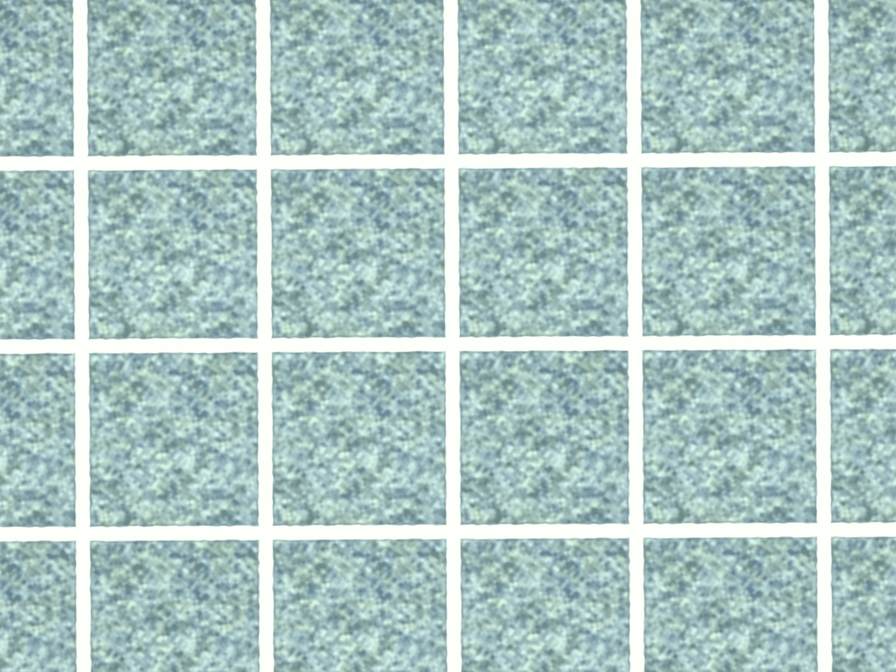
This texture is drawn by a Shadertoy shader. Its source:

```glsl
// Square mottled blue-green tiles with white grout, on a slightly tilted grid.

const vec2 FIRST_LINE = vec2(0.1245, 0.205);    // lowest left grout crossing
const vec2 ALTERNATE = vec2(-0.0036, 0.0035);   // shift of every second line
const float PITCH = 0.2757;
const float GROUT_HALF_WIDTH = 0.0107;
const float TILT = 0.0053;

const vec3 GROUT = vec3(0.99, 1.0, 0.98);
const vec3 GLAZE_DARK = vec3(0.415, 0.53, 0.56);
const vec3 GLAZE_LIGHT = vec3(0.83, 0.95, 0.90);
const vec3 RIM = vec3(0.45, 0.55, 0.56);

// Integer hash to the range 0..1
float hash(vec2 cell, uint seed) {
    uvec2 c = uvec2(ivec2(cell));
    uint h = c.x * 1597334677u ^ c.y * 3812015801u ^ seed * 2798796415u;
    h = (h ^ (h >> 16)) * 2246822519u;
    h = (h ^ (h >> 13)) * 3266489917u;
    return float((h ^ (h >> 16)) >> 8) / 16777216.0;
}

float valueNoise(vec2 p, uint seed) {
    vec2 i = floor(p);
    vec2 f = fract(p);
    f = f * f * (3.0 - 2.0 * f);
    float bottom = mix(hash(i, seed), hash(i + vec2(1, 0), seed), f.x);
    float top = mix(hash(i + vec2(0, 1), seed), hash(i + vec2(1, 1), seed), f.x);
    return mix(bottom, top, f.y);
}

// Grout line positions, with uneven alternate spacing
vec2 linePosition(vec2 index) {
    return FIRST_LINE + PITCH * index + ALTERNATE * mod(index, 2.0);
}

// Speckle strength: fine flecks, grains and broad clouds
float speckle(vec2 p) {
    vec2 turned = mat2(0.8, 0.6, -0.6, 0.8) * p;
    float grain = valueNoise(p * vec2(105.0, 130.0), 1u);
    float fleck = valueNoise(turned * 185.0, 2u);
    float cloud = valueNoise(turned * 32.0, 3u);
    float n = 0.48 * grain + 0.34 * fleck + 0.18 * cloud;
    return clamp(0.5 + 1.65 * (n - 0.5), 0.0, 1.0);
}

vec3 glaze(vec2 local, vec2 cell) {
    vec3 color = mix(GLAZE_DARK, GLAZE_LIGHT, speckle(local));
    // Warm green and cool blue drift, then a faint tone per tile
    float drift = valueNoise(local * 60.0, 4u) - 0.5;
    color += drift * vec3(0.03, 0.015, -0.05);
    return color + 0.016 * (hash(cell, 5u) - 0.5);
}

void mainImage(out vec4 fragColor, in vec2 fragCoord) {
    vec2 uv = fragCoord / iResolution.y;
    vec2 p = uv + TILT * vec2(uv.y, -uv.x);

    // Nearest grout lines, and the tile that holds this point
    vec2 nearest = round((p - FIRST_LINE) / PITCH);
    vec2 offset = p - linePosition(nearest);
    vec2 cell = nearest - 1.0 + step(0.0, offset);
    vec2 local = p - linePosition(cell);

    // Distance into the tile, with a slightly rough edge
    float inside = min(abs(offset.x), abs(offset.y)) - GROUT_HALF_WIDTH;
    inside += 0.0018 * (valueNoise(local * 110.0, 6u) - 0.5);

    // Tile face with a thin darker rim
    vec3 tile = glaze(local, cell);
    float rim = 1.0 - smoothstep(0.001, 0.005, inside);
    tile = mix(tile, RIM, 0.35 * rim);

    // Soft light, strongest near the middle
    vec2 centered = fragCoord / iResolution.xy - 0.5;
    tile *= 1.015 - 0.06 * dot(centered, centered);

    float blur = 0.0008 + 0.6 / iResolution.y;
    float coverage = smoothstep(-blur, blur, inside);
    fragColor = vec4(mix(GROUT, tile, coverage), 1.0);
}
```
